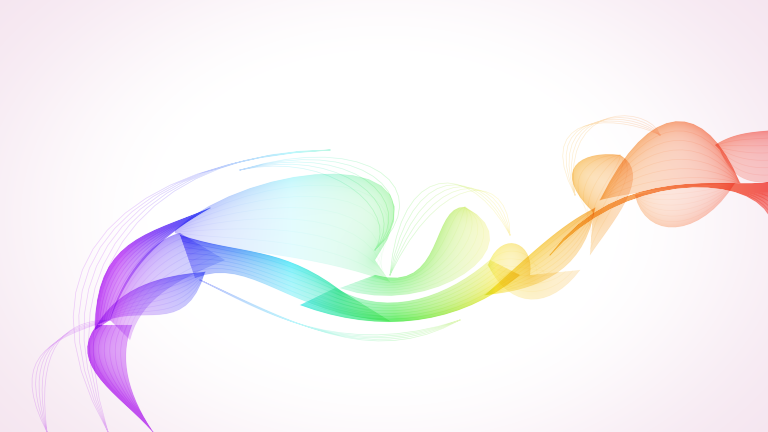
Reproduce this background procedurally as a Shadertoy shader.

```glsl
#define CANVAS_HEIGHT 4.32
#define CURVE_STEPS 16
#define STRANDS 8
#define STRAND_INK 0.17
#define THREADS 5
#define THREAD_INK 0.2
#define SATURATION 0.64
#define VIGNETTE vec3(0.96, 0.9, 0.94)

float pixel;

// Rainbow ink running from violet on the left to red on the right
vec3 inkAt(vec2 p) {
    float x = p.x - 0.35 * max(p.y - 3.1, 0.0);
    float hue = min(max(0.975 - 0.163 * x, 0.435 - 0.055 * x), 0.78);
    vec3 pure = clamp(abs(mod(hue * 6.0 + vec3(0, 4, 2), 6.0) - 3.0) - 1.0, 0.0, 1.0);
    return mix(vec3(1), pure, SATURATION) * vec3(0.97, 0.92, 0.97);
}

vec2 bezier(mat4x2 c, float t) {
    float s = 1.0 - t;
    return c * vec4(s * s * s, 3.0 * s * s * t, 3.0 * s * t * t, t * t * t);
}

// x: distance to a segment, y: -1 where a ray to the right crosses it
vec2 segment(vec2 p, vec2 a, vec2 b) {
    vec2 e = b - a, q = p - a;
    float d = length(q - e * clamp(dot(q, e) / max(dot(e, e), 1e-6), 0.0, 1.0));
    bool hit = (a.y > p.y) != (b.y > p.y);
    if (hit) hit = p.x < a.x + e.x * q.y / e.y;
    return vec2(d, hit ? -1.0 : 1.0);
}

vec2 join(vec2 u, vec2 v) { return vec2(min(u.x, v.x), u.y * v.y); }

vec2 trace(vec2 p, mat4x2 c) {
    vec2 result = vec2(9, 1), last = c[0];
    for (int i = 1; i <= CURVE_STEPS; i++) {
        vec2 next = bezier(c, float(i) / float(CURVE_STEPS));
        result = join(result, segment(p, last, next));
        last = next;
    }
    return result;
}

bool outside(vec2 p, mat4x2 a, mat4x2 b) {
    vec2 lo = a[0], hi = a[0];
    for (int i = 0; i < 4; i++) {
        lo = min(lo, min(a[i], b[i]));
        hi = max(hi, max(a[i], b[i]));
    }
    return any(lessThan(p, lo - pixel)) || any(greaterThan(p, hi + pixel));
}

// Fine lines blended between two guide curves
float lines(vec2 p, mat4x2 a, mat4x2 b, int count) {
    float sum = 0.0;
    for (int i = 0; i < count; i++) {
        float t = float(i) / float(count - 1);
        sum += 1.0 - smoothstep(0.0, pixel, trace(p, a * (1.0 - t) + b * t).x);
    }
    return min(sum, 2.0);
}

// Translucent sheet between two curves, densest beside the first
void ribbon(inout vec3 color, vec2 p, float density, mat4x2 a, mat4x2 b) {
    if (outside(p, a, b)) return;
    vec2 first = trace(p, a);
    vec2 shape = join(first, trace(p, b));
    shape = join(shape, join(segment(p, a[0], b[0]), segment(p, a[3], b[3])));
    float cover = smoothstep(-0.6, 0.6, -shape.x * shape.y / pixel);
    float ink = cover * density * (0.65 + 0.9 * exp(-8.0 * first.x));
    ink += STRAND_INK * density * lines(p, a, b, STRANDS);
    color *= mix(vec3(1), inkAt(p), min(ink, 1.0));
}

// Loose lines that share their ends and spread in the middle
void threads(inout vec3 color, vec2 p, vec2 spread, mat4x2 a) {
    mat4x2 b = a + mat4x2(vec2(0), spread, spread, vec2(0));
    if (outside(p, a, b)) return;
    color *= mix(vec3(1), inkAt(p), THREAD_INK * lines(p, a, b, THREADS));
}

void mainImage(out vec4 fragColor, in vec2 fragCoord) {
    vec2 uv = fragCoord / iResolution.xy;
    pixel = CANVAS_HEIGHT / iResolution.y;
    vec2 p = vec2(fragCoord.x, iResolution.y - fragCoord.y) * pixel; // y runs down
    vec3 c = mix(vec3(1), VIGNETTE, smoothstep(0.55, 1.35, length((uv - 0.5) * vec2(2, 1.6))));

    // Loose threads
    threads(c, p, vec2(0.4, -0.1), mat4x2(1.08,4.32, 0.1,2.6, 1.3,1.6, 3.3,1.5));
    threads(c, p, vec2(-0.4, 0.2), mat4x2(2.4,1.7, 3.7,1.3, 4.4,1.9, 3.75,2.5));
    threads(c, p, vec2(0.25, -0.2), mat4x2(0.47,4.32, 0.1,3.6, 0.45,3.4, 1.1,3.2));
    threads(c, p, vec2(0.4, 0.1), mat4x2(3.9,2.75, 4.0,1.6, 4.7,1.6, 5.1,2.35));
    threads(c, p, vec2(0.3, -0.1), mat4x2(5.75,1.95, 5.3,1.1, 6.2,1.15, 6.6,1.35));
    threads(c, p, vec2(0.3, 0.1), mat4x2(2.0,2.8, 2.6,3.1, 3.4,3.6, 4.6,3.2));

    // Violet stem and folds
    ribbon(c, p, 0.7, mat4x2(1.53,4.32, 1.2,3.95, 0.65,3.65, 0.97,3.25), mat4x2(1.53,4.32, 1.25,3.9, 1.2,3.55, 1.32,3.25));
    ribbon(c, p, 0.7, mat4x2(0.95,3.3, 0.95,2.4, 1.45,2.35, 2.1,2.08), mat4x2(1.1,3.2, 1.25,2.8, 1.45,2.45, 2.1,2.08));
    ribbon(c, p, 0.45, mat4x2(0.97,3.25, 1.2,2.85, 1.65,2.75, 2.05,2.72), mat4x2(0.97,3.25, 1.4,3.0, 1.85,3.4, 2.05,2.72));
    ribbon(c, p, 0.4, mat4x2(1.1,3.2, 1.2,2.8, 1.5,2.4, 1.8,2.33), mat4x2(1.3,3.4, 1.4,3.0, 1.75,2.8, 2.25,2.6));

    // Blue dome and the band below it
    ribbon(c, p, 0.25, mat4x2(1.75,2.3, 2.5,1.6, 4.6,1.4, 3.75,2.6), mat4x2(1.75,2.33, 2.3,2.55, 3.0,2.5, 3.9,2.82));
    ribbon(c, p, 0.6, mat4x2(1.8,2.35, 2.4,2.55, 2.8,2.45, 3.4,2.9), mat4x2(1.95,2.78, 2.5,2.55, 2.9,3.15, 3.9,3.21));

    // Green lobe and sweep
    ribbon(c, p, 0.4, mat4x2(3.75,2.75, 4.45,2.95, 4.3,2.05, 4.65,2.07), mat4x2(3.4,2.88, 4.3,3.2, 5.4,2.45, 4.65,2.07));
    ribbon(c, p, 0.6, mat4x2(3.0,3.05, 3.8,3.35, 4.6,3.25, 5.2,2.75), mat4x2(3.35,2.88, 3.9,3.2, 4.5,2.95, 4.9,2.6));

    // Yellow lobe and sweep
    ribbon(c, p, 0.4, mat4x2(4.88,2.65, 5.0,2.3, 5.35,2.4, 5.3,2.75), mat4x2(4.88,2.65, 5.1,3.1, 5.5,3.1, 5.8,2.7));
    ribbon(c, p, 0.6, mat4x2(4.85,2.95, 5.3,2.55, 5.6,2.25, 5.95,2.08), mat4x2(4.85,2.95, 5.4,2.9, 5.85,2.7, 5.95,2.08));

    // Orange lobes and the red spine
    ribbon(c, p, 0.5, mat4x2(5.93,2.12, 5.5,1.7, 5.8,1.5, 6.2,1.55), mat4x2(5.9,2.55, 6.1,2.25, 6.55,1.75, 6.2,1.55));
    ribbon(c, p, 0.5, mat4x2(6.0,2.0, 6.5,0.98, 7.05,0.98, 7.4,1.83), mat4x2(6.0,2.0, 6.4,1.9, 7.0,1.85, 7.4,1.83));
    ribbon(c, p, 0.28, mat4x2(6.35,1.95, 6.45,2.4, 7.0,2.4, 7.35,1.83), mat4x2(6.35,1.95, 6.6,1.88, 7.0,1.87, 7.35,1.83));
    ribbon(c, p, 0.45, mat4x2(7.15,1.45, 7.35,1.32, 7.55,1.32, 7.75,1.3), mat4x2(7.2,1.5, 7.3,1.75, 7.45,1.85, 7.75,1.82));
    ribbon(c, p, 0.9, mat4x2(5.5,2.55, 6.2,1.6, 7.3,1.9, 7.7,1.82), mat4x2(5.5,2.55, 6.2,1.75, 7.45,1.7, 7.7,2.17));

    fragColor = vec4(c, 1);
}
```
